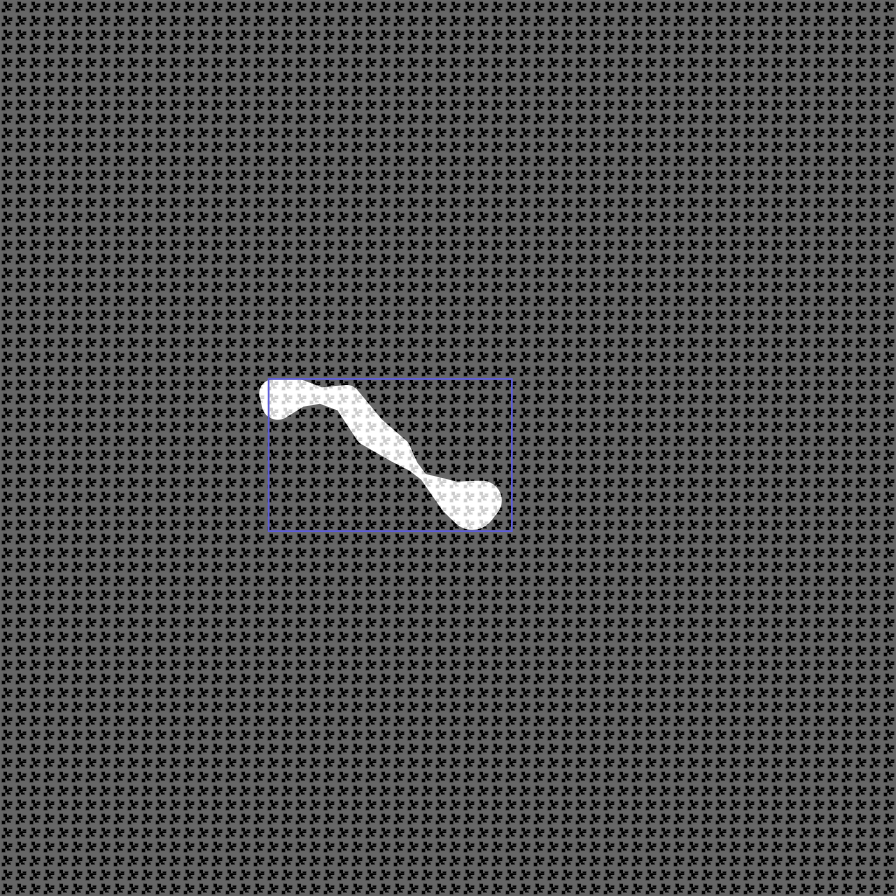
A WebGL 2 fragment shader for this pattern:

```glsl
#version 300 es
precision highp float;
// Grey field of small black repeated marks with a white tapered ribbon and a thin blue frame.
#define CELLS 64.0
#define CELL_STEPS 8.0
#define FIELD_GREY vec3(0.40)
#define MARK_BLACK vec3(0.0)
#define RIBBON_WHITE vec3(1.0)
#define RIBBON_MARK vec3(0.80)
#define FRAME_BLUE vec3(0.37, 0.37, 0.86)
#define FRAME_MIN vec2(0.2998, 0.4072)
#define FRAME_MAX vec2(0.5713, 0.5771)
#define FRAME_HALF_WIDTH 0.00098

uniform vec2 u_resolution;
out vec4 outColor;

// Spine of the ribbon: position and radius. The first four nodes close the left lobe.
const int NODES = 13;
const vec3 SPINE[NODES] = vec3[NODES](
  vec3(0.333, 0.561, 0.0156), vec3(0.305, 0.561, 0.0156),
  vec3(0.310, 0.5495, 0.018), vec3(0.333, 0.561, 0.0156),
  vec3(0.358, 0.5586, 0.009), vec3(0.387, 0.5547, 0.0156),
  vec3(0.413, 0.5195, 0.018), vec3(0.444, 0.4974, 0.0143),
  vec3(0.460, 0.4805, 0.0065), vec3(0.473, 0.4674, 0.004),
  vec3(0.509, 0.4427, 0.0195), vec3(0.527, 0.436, 0.0273),
  vec3(0.538, 0.4414, 0.022));

float boxDistance(vec2 p, vec2 center, vec2 halfSize) {
  vec2 d = abs(p - center) - halfSize;
  return length(max(d, 0.0)) + min(max(d.x, d.y), 0.0);
}

// Distance to two circles joined by their outer tangents.
float taperDistance(vec2 p, vec3 a, vec3 b) {
  vec2 axis = b.xy - a.xy;
  float span = length(axis);
  vec2 dir = axis / span;
  vec2 rel = p - a.xy;
  float along = dot(rel, dir);
  float across = abs(rel.x * dir.y - rel.y * dir.x);
  float grow = b.z - a.z;
  float slope = grow / sqrt(max(span * span - grow * grow, 1e-8));
  float t = clamp((along + across * slope) / span, 0.0, 1.0);
  return length(rel - axis * t) - mix(a.z, b.z, t);
}

float ribbonDistance(vec2 p) {
  float d = 1.0;
  for (int i = 0; i < NODES - 1; i++) {
    d = min(d, taperDistance(p, SPINE[i], SPINE[i + 1]));
  }
  return d;
}

// One mark on a grid of eighths: knob, arm, bar, stem and two feet.
float markDistance(vec2 c) {
  float d = boxDistance(c, vec2(3.0, 6.0), vec2(1.0, 1.0));
  d = min(d, boxDistance(c, vec2(6.0, 5.5), vec2(1.0, 0.5)));
  d = min(d, boxDistance(c, vec2(5.0, 4.5), vec2(2.0, 0.5)));
  d = min(d, boxDistance(c, vec2(4.0, 3.5), vec2(1.0, 0.5)));
  d = min(d, boxDistance(c, vec2(2.0, 2.0), vec2(1.0, 1.0)));
  return min(d, boxDistance(c, vec2(5.0, 2.5), vec2(1.0, 0.5)));
}

float coverage(float d, float pixel) {
  return clamp(0.5 - d / pixel, 0.0, 1.0);
}

void main() {
  vec2 uv = gl_FragCoord.xy / u_resolution;
  float pixel = 1.0 / min(u_resolution.x, u_resolution.y);

  // Repeated marks, lighter where the ribbon lies
  vec2 cell = fract(uv * CELLS) * CELL_STEPS;
  float mark = coverage(markDistance(cell), pixel * CELLS * CELL_STEPS);
  float ribbon = coverage(ribbonDistance(uv), pixel);
  vec3 field = mix(FIELD_GREY, MARK_BLACK, mark);
  vec3 fill = mix(RIBBON_WHITE, RIBBON_MARK, mark);
  vec3 color = mix(field, fill, ribbon);

  // Frame outline
  vec2 frameCenter = 0.5 * (FRAME_MIN + FRAME_MAX);
  vec2 frameHalf = 0.5 * (FRAME_MAX - FRAME_MIN);
  float frame = abs(boxDistance(uv, frameCenter, frameHalf)) - FRAME_HALF_WIDTH;
  color = mix(color, FRAME_BLUE, coverage(frame, pixel));

  outColor = vec4(color, 1.0);
}
```
